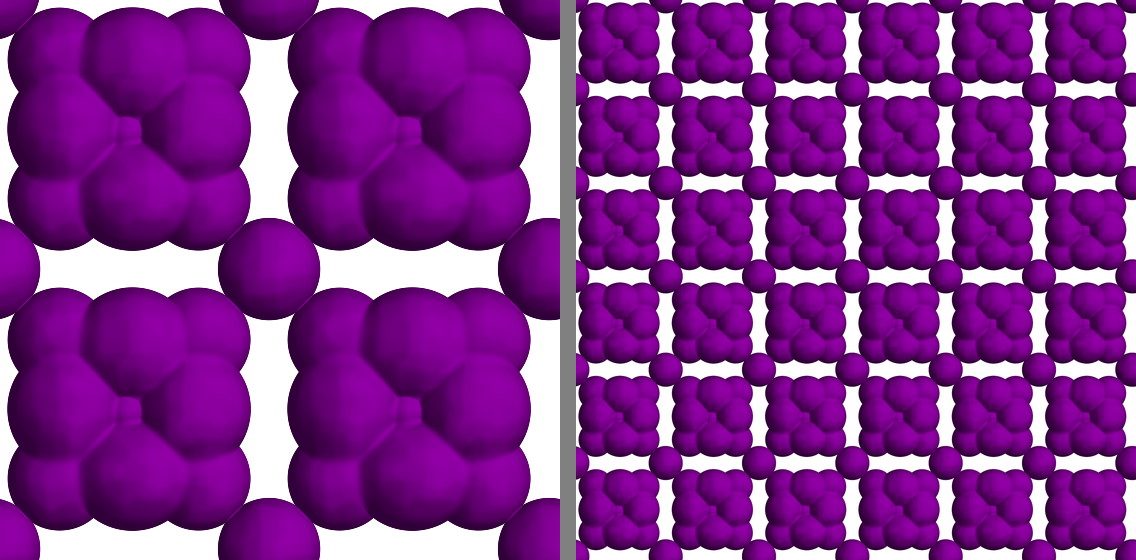
Left: one tile. Right: repeated 3 by 3.
This pattern is drawn by a WebGL 2 fragment shader. Its source:

```glsl
#version 300 es
precision highp float;
// Two by two lumpy violet clusters of merged balls, with a lone ball between them, on white.
uniform vec2 u_resolution;
out vec4 outColor;

const float REPEATS = 2.0;
const vec2 CLUSTER_CENTER = vec2(0.461, 0.539);
const vec3 LIGHT_DIR = vec3(0.45, 0.30, 0.84);
const vec3 SHADOW = vec3(0.19, 0.0, 0.22);
const vec3 VIOLET = vec3(0.57, 0.0, 0.65);
const float BLEND_SHARPNESS = 42.0;

float hash(vec2 p) {
    vec3 q = fract(vec3(p.xyx) * 0.1031);
    q += dot(q, q.yzx + 33.33);
    return fract((q.x + q.y) * q.z);
}

float valueNoise(vec2 p) {
    vec2 i = floor(p);
    vec2 f = fract(p);
    f = f * f * (3.0 - 2.0 * f);
    float low = mix(hash(i), hash(i + vec2(1.0, 0.0)), f.x);
    float high = mix(hash(i + vec2(0.0, 1.0)), hash(i + 1.0), f.x);
    return mix(low, high, f.y);
}

// Pulls a normal toward a few soft steps, like a coarse mesh.
vec3 facet(vec3 n, float steps, float amount) {
    vec3 s = n * steps;
    vec3 stepped = (floor(s) + smoothstep(0.2, 0.8, fract(s))) / steps;
    return normalize(mix(n, stepped, amount));
}

// Adds one ellipsoid: xyz sums weighted normals, w sums weights.
void addBall(inout vec4 surface, inout float cover, vec2 p, vec3 center,
             vec2 radii, float seed, float pixel) {
    vec2 d = p - center.xy;
    vec2 e = d / radii;
    float r2 = dot(e, e);
    float depth = 0.5 * (radii.x + radii.y);
    float edge = (1.0 - sqrt(r2)) * min(radii.x, radii.y);
    float inside = smoothstep(-0.5 * pixel, 0.5 * pixel, edge);
    float z = sqrt(max(1.0 - r2, 0.0));

    // Low bumps are tied to the ball, so they never cross a cell border.
    vec2 grain = d * 14.0 + seed * 7.3 + 40.0;
    vec2 bump = vec2(valueNoise(grain), valueNoise(grain + 19.7)) - 0.5;
    vec3 n = normalize(vec3(e / radii, z / depth));
    n = normalize(n + vec3(bump * 0.32, 0.0));
    n = facet(n, 3.0, 0.5);

    float height = center.z + depth * z;
    float weight = inside * exp(BLEND_SHARPNESS * height);
    surface += weight * vec4(n, 1.0);
    cover = max(cover, inside);
}

void main() {
    vec2 p = gl_FragCoord.xy / u_resolution * REPEATS - CLUSTER_CENTER;
    float pixel = REPEATS / min(u_resolution.x, u_resolution.y);
    vec2 cell = fract(p + 0.5) - 0.5;
    vec2 gapCell = fract(p) - 0.5;
    vec4 surface = vec4(0.0);
    float cover = 0.0;

    // Ring of four side lumps and four corner balls
    for (int i = 0; i < 4; i++) {
        float k = float(i);
        float angle = k * 1.570796;
        vec2 side = vec2(cos(angle), sin(angle));
        vec2 corner = side + vec2(-side.y, side.x);
        vec2 sideRadii = mix(vec2(0.220), vec2(0.203), abs(side));
        vec2 shift = 0.012 * vec2(abs(side.y), 0.0);
        addBall(surface, cover, cell, vec3(side * 0.232 + shift, 0.06),
                sideRadii, k, pixel);
        addBall(surface, cover, cell, vec3(corner * 0.248, 0.0),
                vec2(0.186), k + 4.0, pixel);
    }

    // Sunken middle and the small bead in it
    addBall(surface, cover, cell, vec3(0.0, 0.0, -0.10), vec2(0.23), 8.0, pixel);
    addBall(surface, cover, cell, vec3(-0.012, -0.015, 0.10), vec2(0.062), 9.0, pixel);

    // Lone ball where four cells meet
    addBall(surface, cover, gapCell, vec3(0.0), vec2(0.183), 10.0, pixel);

    // Diffuse light from the upper right
    vec3 normal = normalize(surface.xyz + vec3(0.0, 0.0, 1e-5));
    float diffuse = max(dot(normal, normalize(LIGHT_DIR)), 0.0);
    vec3 violet = mix(SHADOW, VIOLET, pow(diffuse, 1.3));
    outColor = vec4(mix(vec3(1.0), violet, cover), 1.0);
}
```
